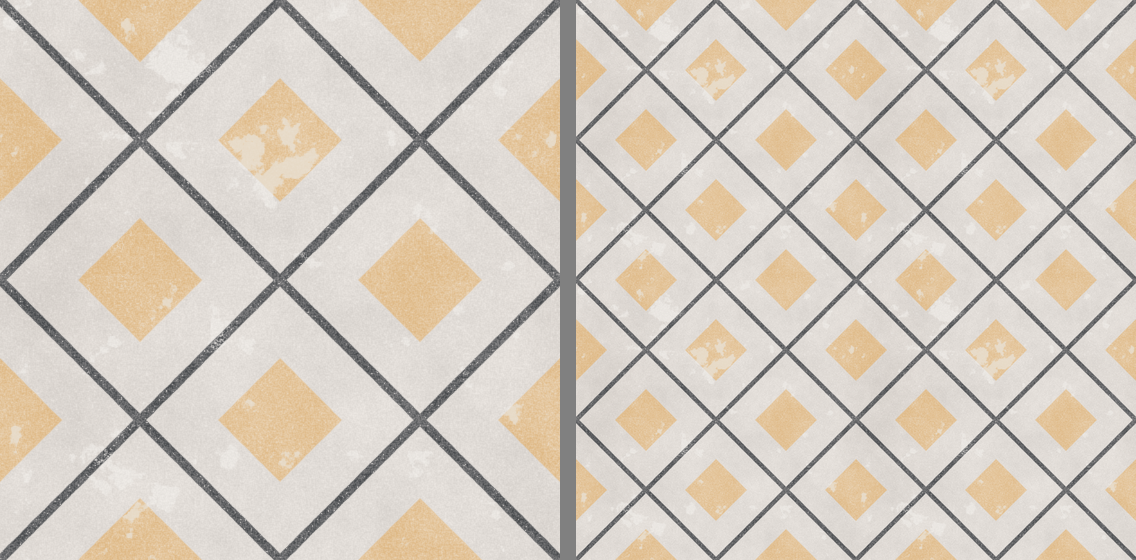
Left: one tile. Right: repeated 2 by 2.
Give the GLSL for this pattern, as a WebGL 1 fragment shader.

```glsl
precision highp float;
// Worn cement tile: a diagonal lattice of charcoal lines with an ochre diamond
// in every opening. The lattice comes from two folded diagonal coordinates;
// wrapping gradient noise adds grain, stains, pale veins and flaked patches.

#define REPEATS 2.0
#define LINE_HALF 0.0228
#define DIAMOND_HALF 0.221
#define EDGE_ROUGHNESS 0.004
#define GRAIN 0.045
#define WEAR 0.8
#define PLASTER vec3(0.878, 0.858, 0.838)
#define CHALK vec3(0.925, 0.912, 0.895)
#define OCHRE_DEEP vec3(0.872, 0.725, 0.525)
#define OCHRE_PALE vec3(0.922, 0.838, 0.725)
#define CHARCOAL vec3(0.29, 0.30, 0.31)
#define ASH vec3(0.63, 0.62, 0.62)

const float TAU = 6.2831853;

uniform vec2 u_resolution;

float hash(vec2 p) {
  vec3 q = fract(vec3(p.xyx) * 0.1031);
  q += dot(q, q.yzx + 33.33);
  return fract((q.x + q.y) * q.z);
}

float cornerSlope(vec2 cell, vec2 offset, float period, float seed) {
  float angle = TAU * hash(mod(cell, period) + seed);
  return dot(vec2(cos(angle), sin(angle)), offset);
}

// Gradient noise that wraps over the unit square; period is a whole number.
float noise(vec2 uv, float period, float seed) {
  vec2 p = uv * period;
  vec2 i = floor(p), f = p - i;
  vec2 w = f * f * f * (f * (f * 6.0 - 15.0) + 10.0);
  float a = cornerSlope(i, f, period, seed);
  float b = cornerSlope(i + vec2(1, 0), f - vec2(1, 0), period, seed);
  float c = cornerSlope(i + vec2(0, 1), f - vec2(0, 1), period, seed);
  float d = cornerSlope(i + vec2(1, 1), f - vec2(1, 1), period, seed);
  return mix(mix(a, b, w.x), mix(c, d, w.x), w.y);
}

float fbm(vec2 uv, float period, float seed) {
  float sum = 0.0, amplitude = 0.6;
  for (int k = 0; k < 5; k++) {
    sum += amplitude * noise(uv, period, seed + float(k) * 17.0);
    period *= 2.0;
    amplitude *= 0.6;
  }
  return sum;
}

// Soft spot that wraps around the tile edges.
float spot(vec2 uv, vec2 center, vec2 tightness) {
  return exp(dot(tightness, cos(TAU * (uv - center)) - 1.0));
}

void main() {
  vec2 uv = gl_FragCoord.xy / u_resolution;
  float aa = 1.2 * REPEATS / min(u_resolution.x, u_resolution.y);

  // Noise layers
  float grain = noise(uv, 311.0, 3.0) + 0.7 * noise(uv, 173.0, 41.0);
  float cloud = fbm(uv, 6.0, 7.0);
  float flake = fbm(uv, 14.0, 59.0);
  float mottle = fbm(uv, 40.0, 83.0);

  // Lattice: fold both diagonals so that lines lie at 0.5 and diamonds at 0
  vec2 cell = uv * REPEATS;
  vec2 diagonal = vec2(cell.x + cell.y, cell.x - cell.y);
  vec2 fold = abs(fract(diagonal) - 0.5);
  float rough = EDGE_ROUGHNESS * (mottle + 0.6 * grain);
  float reach = max(fold.x, fold.y);
  float line = smoothstep(-aa, aa, reach - 0.5 + LINE_HALF + rough);
  float diamond = smoothstep(-aa, aa, DIAMOND_HALF - reach + rough);
  float crossing = smoothstep(0.44, 0.5, min(fold.x, fold.y));

  // Wear gathers in three areas and fades toward the cleaner right side
  float worn = spot(uv, vec2(0.31, 0.88), vec2(4.0, 6.0))
             + spot(uv, vec2(0.47, 0.70), vec2(8.0, 6.0))
             + 0.9 * spot(uv, vec2(0.22, 0.15), vec2(9.0, 7.0));
  float oldSide = spot(uv, vec2(0.12, 0.62), vec2(1.2, 0.5));
  float chips = smoothstep(0.0, 0.13, flake + 0.35 * cloud + 0.34 * min(worn, 1.0) - 0.29);
  float vein = 1.0 - smoothstep(0.0, 0.05, abs(flake + 0.04));
  vein *= oldSide * smoothstep(-0.1, 0.25, cloud + 0.4 * mottle);
  float speck = smoothstep(0.44, 0.68, grain + 0.25 * mottle);

  // Plaster ground
  vec3 color = PLASTER + GRAIN * (grain * 0.8 + mottle * 0.5);
  color += 0.045 * cloud - vec3(0.022, 0.026, 0.028) * (oldSide - 0.25);
  color = mix(color, CHALK + 0.03 * grain, WEAR * chips);
  color = mix(color, CHALK, 0.25 * vein + 0.2 * speck);

  // Ochre diamonds
  float fade = 0.43 + 0.5 * grain + 0.45 * cloud + 0.25 * mottle - 0.22 * oldSide;
  vec3 ochre = mix(OCHRE_DEEP, OCHRE_PALE, clamp(fade, 0.0, 1.0));
  ochre = mix(ochre, CHALK, 0.4 * vein + 0.12 * speck);
  ochre = mix(ochre, CHALK - vec3(0.015, 0.035, 0.07), WEAR * chips);
  color = mix(color, ochre, diamond);

  // Charcoal lines with salt specks, paler where they cross
  float dust = 0.33 + 0.5 * grain + 0.35 * mottle + 0.3 * cloud;
  vec3 ink = mix(CHARCOAL, ASH, clamp(dust + 0.12 * crossing, 0.0, 1.0));
  ink = mix(ink, CHALK, 0.45 * speck);
  ink = mix(ink, CHALK, chips * clamp(0.22 + 0.6 * grain, 0.0, 0.7));
  color = mix(color, ink, line);

  gl_FragColor = vec4(clamp(color, 0.0, 1.0), 1.0);
}
```
